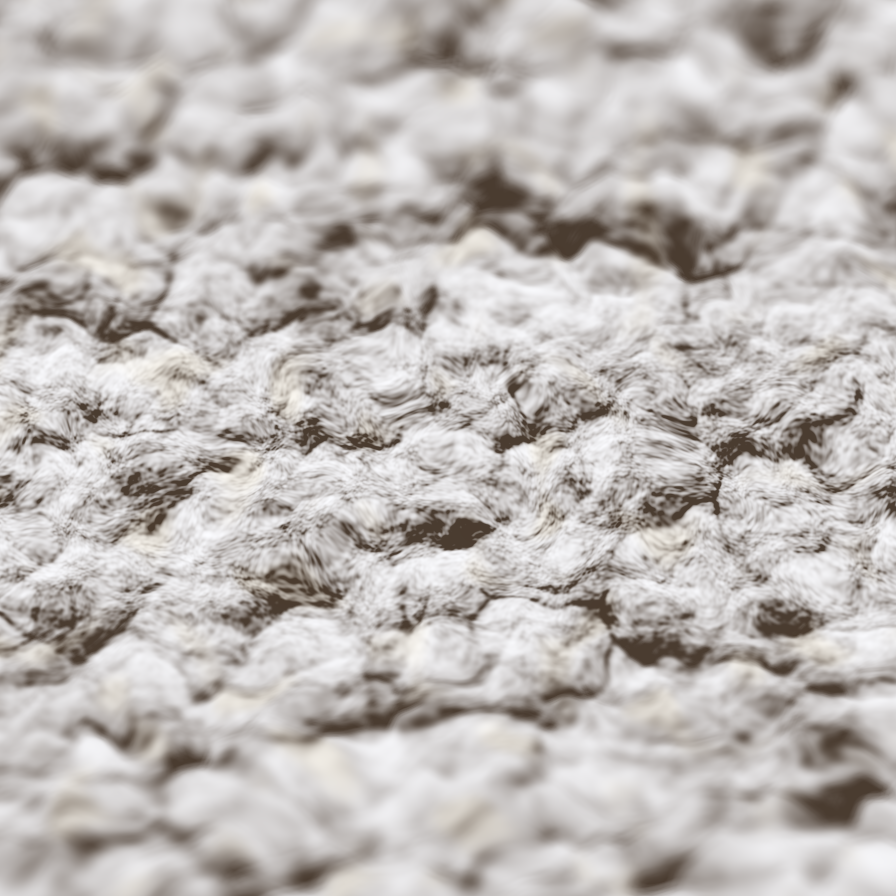
Reproduce this texture procedurally as a Shadertoy shader.

```glsl
const vec3 SHADOW_COLOR = vec3(0.35, 0.30, 0.26);
const vec3 LIGHT_COLOR = vec3(0.955, 0.955, 0.965);
const vec3 STAIN_TINT = vec3(1.0, 0.985, 0.945);
const vec2 LIGHT_DIR = vec2(-0.2, 0.98);
const float LUMP_FREQ = 8.5;
const float CLUMP_FREQ = 21.0;
const float CLUMP_WEIGHT = 0.8;
const float GRAIN_FREQ = 13.0;
const float GRAIN_SLOPE = 0.44;
const float MOTTLE_WEIGHT = 1.15;
const int GRAIN_OCTAVES = 5;
const float SLOPE_STEP = 0.003;
const float CONTRAST = 0.85;
const float EXPOSURE = 0.02;
const float CRACK_WIDTH = 0.06;
const float CRACK_DEPTH = 2.2;
const float CREASE_SHARPNESS = 32.0;
const float FOCUS_Y = 0.46;
const float MAX_BLUR = 0.012;
const int LENS_SAMPLES = 10;
const float GOLDEN_ANGLE = 2.39996;

vec2 hash2(vec2 cell) {
    vec3 q = fract(cell.xyx * vec3(0.1031, 0.1030, 0.0973));
    q += dot(q, q.yzx + 33.33);
    return fract((q.xx + q.yz) * q.zy);
}

float cornerRamp(vec2 cell, vec2 offset) {
    return dot(hash2(cell) * 2.0 - 1.0, offset);
}

float gradientNoise(vec2 p) {
    vec2 i = floor(p), f = p - i;
    vec2 u = f * f * f * (f * (f * 6.0 - 15.0) + 10.0);
    vec2 e = vec2(1.0, 0.0);
    return mix(mix(cornerRamp(i, f), cornerRamp(i + e, f - e), u.x),
               mix(cornerRamp(i + e.yx, f - e.yx), cornerRamp(i + 1.0, f - 1.0), u.x), u.y);
}

vec2 noisePair(vec2 p) {
    return vec2(gradientNoise(p), gradientNoise(p + 43.0));
}

// x: squared distance to the lump centre, creases rounded by softness
// y: gap to the next lump
vec2 lumpCells(vec2 p, float softness) {
    vec2 i = floor(p), f = p - i;
    float sharpness = CREASE_SHARPNESS / (1.0 + 8.0 * softness);
    float nearest = 8.0, second = 8.0, total = 0.0;
    for (int y = -1; y <= 1; y++) {
        for (int x = -1; x <= 1; x++) {
            vec2 cell = vec2(x, y);
            vec2 d = cell + hash2(i + cell) - f;
            float dist = dot(d, d);
            total += exp(-sharpness * dist);
            second = min(second, max(nearest, dist));
            nearest = min(nearest, dist);
        }
    }
    return vec2(-log(total) / sharpness, sqrt(second) - sqrt(nearest));
}

// x: relief height, y: mottled tone; both lose fine octaves with blur
vec2 surface(vec2 p, vec2 lump, float blur) {
    float clump = lumpCells(p * CLUMP_FREQ + 31.7, CLUMP_FREQ * blur).x;
    float height = -lump.x / LUMP_FREQ - CLUMP_WEIGHT * clump / CLUMP_FREQ;
    float mottle = 0.0, freq = GRAIN_FREQ;
    for (int k = 0; k < GRAIN_OCTAVES; k++) {
        float softness = freq * blur;
        float grain = gradientNoise(p * freq + float(k) * 17.3);
        grain *= exp(-2.0 * softness * softness);
        height += GRAIN_SLOPE * grain / freq;
        mottle += MOTTLE_WEIGHT * grain;
        freq *= 1.95;
    }
    return vec2(height, mottle);
}

vec3 plasterColor(vec2 uv, float blur) {
    // Mild perspective and an irregular warp
    vec2 p = vec2((uv.x - 0.5) * (0.9 + 0.3 * uv.y) + 7.0, uv.y * 1.15 + 4.0);
    p += 0.04 * noisePair(p * 7.0);
    p += 0.022 * noisePair(p * 19.0 + 9.0);

    // Light falling over the relief, with darker hollows
    vec2 ahead = p + LIGHT_DIR * SLOPE_STEP;
    float lumpBlur = LUMP_FREQ * blur;
    vec2 lump = lumpCells(p * LUMP_FREQ, lumpBlur);
    vec2 here = surface(p, lump, blur);
    vec2 next = surface(ahead, lumpCells(ahead * LUMP_FREQ, lumpBlur), blur);
    float light = CONTRAST * (here.x - next.x) / SLOPE_STEP + here.y;
    light += 1.5 * (0.16 - lump.x) + 0.9 * gradientNoise(p * 5.0 + 12.0);

    // Sparse cracks along some lump borders
    float width = CRACK_WIDTH + 2.0 * lumpBlur;
    float crack = (1.0 - smoothstep(0.0, width, lump.y)) * CRACK_WIDTH / width;
    crack *= smoothstep(0.08, 0.3, gradientNoise(p * 7.0 + 57.0));
    light += EXPOSURE - 1.2 * lumpBlur - CRACK_DEPTH * crack;

    // Soft highlight shoulder, then the shadow-to-light ramp
    float tone = 1.09 - 0.335 * exp(-0.63 * light);
    vec3 color = mix(SHADOW_COLOR, LIGHT_COLOR, clamp(tone, -0.1, 1.06));
    float stain = smoothstep(0.08, 0.4, gradientNoise(p * 14.0 + 83.0));
    return color * mix(vec3(1.0), STAIN_TINT, stain);
}

void mainImage(out vec4 fragColor, in vec2 fragCoord) {
    vec2 uv = fragCoord / iResolution.y;
    float defocus = smoothstep(0.06, 0.52, abs(uv.y - FOCUS_Y));
    float blur = MAX_BLUR * defocus + 0.6 / iResolution.y;

    // Average a spiral of samples over the lens disc
    vec3 color = vec3(0.0);
    for (int k = 0; k < LENS_SAMPLES; k++) {
        float radius = blur * sqrt((float(k) + 0.5) / float(LENS_SAMPLES));
        float angle = float(k) * GOLDEN_ANGLE;
        color += plasterColor(uv + radius * vec2(cos(angle), sin(angle)), blur);
    }
    fragColor = vec4(color / float(LENS_SAMPLES), 1.0);
}
```
